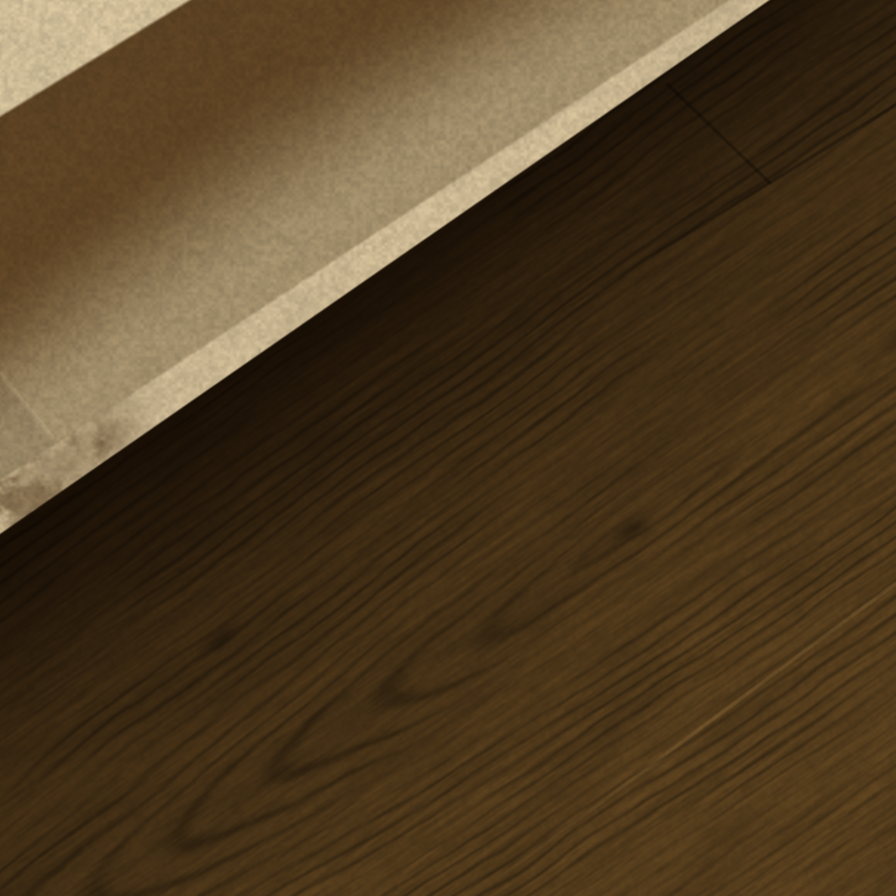
Reproduce this texture procedurally as a three.js fragment shader.

```glsl
// A pale, softly lit panel with a bright lip lies diagonally over a dark wood floor.
// Straight edges split the layers; nested stretched ellipses and noise form the
// grain, and an exponential falloff forms the shadow beneath the lip.
varying vec2 vUv;

float hash(vec2 p) {
  vec3 q = fract(vec3(p.xyx) * 0.1031);
  q += dot(q, q.yzx + 33.33);
  return fract((q.x + q.y) * q.z);
}

float noise(vec2 p) {
  vec2 i = floor(p), f = fract(p);
  f = f * f * (3.0 - 2.0 * f);
  return mix(mix(hash(i), hash(i + vec2(1, 0)), f.x),
             mix(hash(i + vec2(0, 1)), hash(i + vec2(1, 1)), f.x), f.y);
}

float fbm(vec2 p) {
  float sum = 0.0, amp = 0.5;
  for (int i = 0; i < 4; i++) {
    sum += amp * noise(p);
    p = p * 2.03 + 17.0;
    amp *= 0.5;
  }
  return sum;
}

// Coordinates along and across the boards
vec2 boardSpace(vec2 p) {
  return vec2(dot(p, vec2(0.82, 0.57)), dot(p, vec2(-0.57, 0.82)));
}

float segment(vec2 p, vec2 a, vec2 b, float width) {
  vec2 d = b - a;
  float t = clamp(dot(p - a, d) / dot(d, d), 0.0, 1.0);
  return 1.0 - smoothstep(0.3 * width, width, length(p - a - d * t));
}

float knot(vec2 p, vec2 centre) {
  vec2 q = boardSpace(p - centre) / vec2(0.022, 0.008);
  return exp(-dot(q, q));
}

// Growth rings: long ellipses that open toward the upper right
float growthRings(vec2 p) {
  vec2 warp = vec2(0.0, 0.022 * (fbm(boardSpace(p) * vec2(5.0, 11.0)) - 0.47));
  vec2 q = boardSpace(p - vec2(0.73, 0.425)) + warp;
  vec2 r = boardSpace(p - vec2(1.06, 0.665)) + warp;
  float ringA = length(q * vec2(0.11, 1.0));
  float ringB = length(r * vec2(0.13, 1.0));
  float h = clamp(0.5 + (ringB - ringA) / 0.06, 0.0, 1.0);
  return mix(ringB, ringA, h) - 0.03 * h * (1.0 - h);
}

vec3 floorColor(vec2 p, float below) {
  vec2 b = boardSpace(p);
  float light = 1.0 - exp(-(max(below, 0.0) * 0.82 + 0.09 * p.x * p.x) / 0.3);
  vec3 col = mix(vec3(0.088, 0.051, 0.015), vec3(0.345, 0.247, 0.115), light);

  // Broad tone, dark ring lines, then fine fibres
  float rings = growthRings(p);
  float wave = 0.5 + 0.5 * cos(rings * 440.0 + 2.0 * noise(b * vec2(4.0, 30.0)));
  float patchy = smoothstep(0.25, 0.75, noise(b * vec2(5.0, 22.0) + 8.0));
  float fibre = noise(b * vec2(14.0, 230.0)) - 0.5;
  float pore = noise(b * vec2(45.0, 380.0) + 31.0) - 0.5;
  col *= 0.95 + 0.24 * (fbm(b * vec2(3.0, 16.0)) - 0.4);
  col *= 1.03 - 0.26 * pow(wave, 4.0) * (0.3 + 0.7 * patchy);
  col *= 1.0 + 0.15 * fibre + 0.13 * pore;
  col *= 1.0 - 0.38 * knot(p, vec2(0.705, 0.409)) - 0.35 * knot(p, vec2(0.247, 0.286));

  // Board joints
  float topBoard = smoothstep(-0.002, 0.002, p.y - 0.796 - 0.617 * (p.x - 0.859));
  float fade = smoothstep(0.5, 0.9, p.x);
  col *= 1.0 - 0.08 * topBoard * fade;
  col *= 1.0 - 0.3 * fade * segment(p, vec2(0.6, 0.636), vec2(1.0, 0.883), 0.003);
  col *= 1.0 - 0.28 * segment(p, vec2(0.745, 0.906), vec2(0.859, 0.796), 0.003);
  float joint = segment(p, vec2(0.53, 0.0), vec2(1.0, 0.349), 0.003);
  return col + vec3(0.07, 0.06, 0.04) * joint * smoothstep(0.5, 0.8, p.x);
}

vec3 panelColor(vec2 p, float aboveLip) {
  float bend = 0.04 * (fbm(p * 4.0) - 0.47) - 0.05 * p.x * (0.8 - p.x);
  float shade = smoothstep(0.03, 0.25, aboveLip + bend);
  vec3 col = mix(vec3(0.63, 0.555, 0.415), vec3(0.365, 0.262, 0.138), shade);
  col *= 1.0 - 0.1 * smoothstep(0.3, 0.52, aboveLip);
  // Short seam at the left end
  float left = smoothstep(0.003, -0.003, p.x - (0.583 - p.y) * 0.82);
  col *= 1.0 - 0.07 * left;
  return col + 0.04 * segment(p, vec2(0.0, 0.583), vec2(0.058, 0.512), 0.004);
}

vec3 lipColor(vec2 p) {
  vec2 b = boardSpace(p);
  vec3 col = vec3(0.785, 0.71, 0.565) * (0.94 + 0.12 * fbm(b * vec2(14.0, 35.0)));
  float streak = smoothstep(0.3, 0.65, fbm(p * vec2(30.0, 38.0) + 4.0));
  vec2 q = boardSpace(p - vec2(0.075, 0.483)) / vec2(0.07, 0.026);
  float stain = exp(-dot(q, q)) * (0.4 + 0.6 * streak);
  stain = max(stain, 0.65 * streak * (1.0 - smoothstep(0.06, 0.17, p.x)));
  return mix(col, vec3(0.27, 0.18, 0.075), 0.85 * stain);
}

void main() {
  vec2 p = vUv;
  float below = 0.404 + 0.694 * p.x - p.y;
  float aboveLip = p.y - 0.4635 - 0.659 * p.x;
  float aboveTop = p.y - 0.87 - 0.613 * p.x;

  vec3 pale = vec3(0.805, 0.735, 0.59) * (0.94 + 0.12 * fbm(p * 18.0));
  vec3 col = mix(lipColor(p), panelColor(p, aboveLip), smoothstep(-0.003, 0.003, aboveLip));
  col = mix(col, pale, smoothstep(-0.003, 0.003, aboveTop));
  float speckle = noise(p * 290.0) + noise(p * 170.0 + 9.0) - 1.0;
  col *= 1.0 + 0.09 * speckle;
  col = mix(col, floorColor(p, below) * (1.0 + 0.06 * speckle), smoothstep(-0.002, 0.002, below));
  gl_FragColor = vec4(col, 1.0);
}
```
